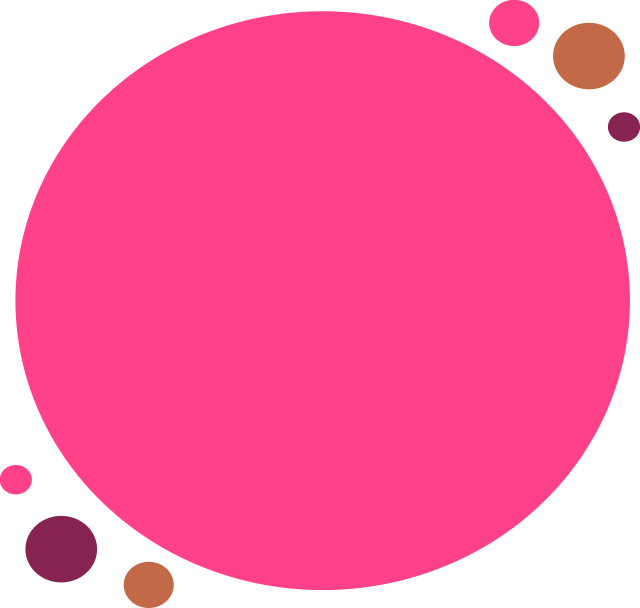
Write a Shadertoy shader that draws this background.

```glsl
// A large pink ellipse on white, with small coloured dots at two opposite corners.

const vec3 WHITE = vec3(1.0);
const vec3 PINK  = vec3(1.0, 0.255, 0.541);
const vec3 BROWN = vec3(0.761, 0.416, 0.282);
const vec3 PLUM  = vec3(0.529, 0.137, 0.314);

// Centres and radii are fractions of the canvas width and height.
const vec2 DISC_CENTRE  = vec2(0.5042, 0.5055);
const vec2 DISC_RADII   = vec2(0.4801, 0.4760);
const vec2 LARGE_RADII  = vec2(0.0560, 0.0547);
const vec2 MEDIUM_RADII = vec2(0.0391, 0.0380);
const vec2 SMALL_RADII  = vec2(0.0251, 0.0242);

// Approximate signed distance to an ellipse centred on the origin.
float ellipseDistance(vec2 p, vec2 radii) {
    float scaled = length(p / radii);
    float slope = length(p / (radii * radii));
    return scaled * (scaled - 1.0) / max(slope, 1e-4);
}

// Lays a smooth-edged ellipse over the colour below.
void paintEllipse(inout vec3 colour, vec2 uv, vec2 centre, vec2 radii, vec3 tint) {
    vec2 aspect = vec2(iResolution.x / iResolution.y, 1.0);
    float d = ellipseDistance((uv - centre) * aspect, radii * aspect);
    float coverage = clamp(0.5 - d * iResolution.y, 0.0, 1.0);
    colour = mix(colour, tint, coverage);
}

void mainImage(out vec4 fragColor, in vec2 fragCoord) {
    vec2 uv = fragCoord / iResolution.xy;
    vec3 colour = WHITE;

    // Main disc
    paintEllipse(colour, uv, DISC_CENTRE, DISC_RADII, PINK);

    // Upper right dots
    paintEllipse(colour, uv, vec2(0.8034, 0.9623), MEDIUM_RADII, PINK);
    paintEllipse(colour, uv, vec2(0.9202, 0.9078), LARGE_RADII, BROWN);
    paintEllipse(colour, uv, vec2(0.9750, 0.7911), SMALL_RADII, PLUM);

    // Lower left dots
    paintEllipse(colour, uv, vec2(0.0247, 0.2110), SMALL_RADII, PINK);
    paintEllipse(colour, uv, vec2(0.0957, 0.0968), LARGE_RADII, PLUM);
    paintEllipse(colour, uv, vec2(0.2324, 0.0380), MEDIUM_RADII, BROWN);

    fragColor = vec4(colour, 1.0);
}
```
